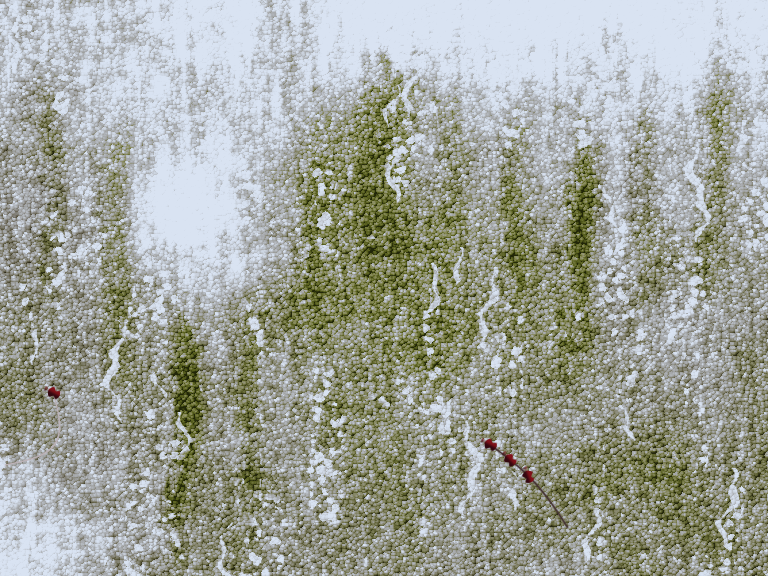
Write a Shadertoy shader that draws this texture.

```glsl
// Weathered plaster wall with algae streaks, flaking paint and two dry twigs.

vec2 hash2(vec2 p) {
    vec3 q = fract(vec3(p.xyx) * vec3(.1031, .1030, .0973));
    q += dot(q, q.yzx + 33.33);
    return fract((q.xx + q.yz) * q.zy);
}

// Cellular noise: offset to the nearest seed, its distance, its random value
vec4 cells(vec2 p) {
    vec2 id = floor(p), f = p - id;
    vec4 best = vec4(0., 0., 9., 0.);
    for (int y = -1; y <= 1; y++)
    for (int x = -1; x <= 1; x++) {
        vec2 n = vec2(x, y), seed = hash2(id + n + 40.);
        vec2 d = n + seed - f;
        float dist = length(d);
        if (dist < best.z) best = vec4(d, dist, fract(seed.x * 7.3 + seed.y * 3.1));
    }
    return best;
}

// Warped, layered sines, roughly -0.7 to 0.7
float layers(vec2 p) {
    float sum = 0., amp = .5;
    for (int i = 0; i < 5; i++) {
        p = mat2(.8, .6, -.6, .8) * p * 1.8 + 1.7;
        p += .8 * sin(p.yx * .9 + float(i));
        sum += amp * sin(p.x) * sin(p.y);
        amp *= .62;
    }
    return sum;
}

float blob(vec2 p, vec2 centre, vec2 size) {
    vec2 d = (p - centre) / size;
    return exp(-dot(d, d));
}

// Algae running down the wall from uneven heights
float streaks(vec2 p, float rough) {
    float sum = 0.;
    for (int i = 0; i < 11; i++) {
        float k = float(i);
        float top = .86 - .42 * exp(-.8 * (k - 2.5) * (k - 2.5)) + .06 * cos(k * 1.26);
        float width = .024 + .035 * exp(-(k - 5.) * (k - 5.));
        float x = p.x - .09 - .115 * k + .008 * sin(p.y * 17. + k * 3.) + .018 * rough;
        float y = p.y + .1 * rough;
        float run = smoothstep(top + .03, top - .1, y) * smoothstep(top - .52, top - .2, y);
        sum += (.7 + .3 * cos(k * 2.1 - 4.)) * run * exp(-x * x / (width * width));
    }
    return min(sum, 1.);
}

// Wandering cracks where the pale coat has flaked
float flakes(vec2 p, float rough, float px) {
    float cover = 0.;
    for (int i = 0; i < 22; i++) {
        float k = float(i);
        vec2 r = hash2(vec2(k, 7.)), at = vec2(r.x * 1.33, fract(k * .618) * .9 + .03);
        float h = (p.y - at.y) / (.03 + .06 * r.y);
        float x = p.x - at.x + .012 * sin(p.y * 38. + k) + .006 * sin(p.y * 110. + k * 2.);
        float width = (.002 + .005 * r.y) * (1. - h * h) + .007 * rough;
        cover = max(cover, smoothstep(px, -px, abs(x) - width) * step(abs(h), 1.));
    }
    return cover;
}

// Curved stem with red leaves near its start
vec3 twig(vec3 col, vec2 p, vec2 a, vec2 b, float bend, vec3 stem, int leaves, float px) {
    vec2 ab = b - a, side = vec2(-ab.y, ab.x) * bend;
    float h = clamp(dot(p - a, ab) / dot(ab, ab), 0., 1.);
    float d = length(p - a - ab * h - side * sin(3.1416 * h));
    col = mix(col, stem, smoothstep(px, -px, d - .0016));
    for (int i = 0; i < leaves; i++) {
        float k = float(i), t = .03 + .21 * k;
        vec2 q = p - a - ab * t - side * sin(3.1416 * t);
        float turn = -.5 - .35 * k;
        q = mat2(cos(turn), -sin(turn), sin(turn), cos(turn)) * q;
        float leaf = length(q * vec2(.6, 1.)) - .0075 + .002 * sin(q.x * 500.);
        vec3 red = mix(vec3(.2, .03, .06), vec3(.5, .07, .1), smoothstep(-.004, .004, q.y));
        col = mix(col, red, smoothstep(px, -px, leaf));
    }
    return col;
}

void mainImage(out vec4 fragColor, in vec2 fragCoord) {
    float px = 1. / iResolution.y;
    vec2 p = fragCoord * px;
    float broad = layers(p * 7.), rough = layers(p * 48.);
    float smear = layers(p * vec2(60., 11.) + 5.);

    // Damp stain: haze below, streaks, and bare pale plaster
    float algae = streaks(p, rough);
    float centre = blob(p, vec2(.7, .42), vec2(.27, .3));
    float corner = blob(p, vec2(1.25, .08), vec2(.3, .22));
    float stain = .1 + .3 * smoothstep(.98, .4, p.y + .2 * broad);
    stain += .2 * broad + .13 * smear + .1 * rough + .12 * centre + .16 * corner;
    stain += .14 * blob(p, vec2(.05, .75), vec2(.1, .3)) + .46 * algae;
    stain -= .34 * blob(p, vec2(.33, .62), vec2(.11, .14));
    stain -= .35 * blob(p, vec2(.02, .04), vec2(.13, .1));
    stain -= .16 * smoothstep(.72, 1., p.y) * smoothstep(.4, .9, p.x);
    stain = clamp(stain, 0., .88);

    // Rough grain, lit from the upper left
    vec4 fine = cells(p * vec2(150., 175.)), clump = cells(p * vec2(62., 70.));
    float grain = (.5 - fine.z) * 1.1 + (fine.w - .5) * .9;
    grain += dot(fine.xy, vec2(.5, -.6)) + .6 * (.45 - clump.z);
    float tone = 1. - stain + mix(.07, .44, smoothstep(0., .6, stain)) * grain;

    // Chips gather in vertical bands over the stain
    float band = smoothstep(.12, .4, layers(p * vec2(16., 5.) + 9.));
    float chip = smoothstep(.06, -.06, clump.z - .5 + .5 * rough) * step(.5, clump.w) * band;
    float bare = max(chip, flakes(p, rough, px));
    tone = mix(tone, .93 + .06 * grain, bare * .9);

    // Tone to colour, greener where algae grows
    float green = clamp(algae * .9 + centre * .65 + corner * .4 + .25 + broad * .4, 0., 1.);
    vec3 dark = mix(vec3(.17, .15, .11), vec3(.13, .15, .03), green);
    vec3 moss = mix(vec3(.37, .35, .28), vec3(.35, .38, .12), green);
    vec3 olive = mix(vec3(.5, .49, .46), vec3(.54, .55, .36), green);
    vec3 col = mix(dark, moss, smoothstep(-.05, .27, tone));
    col = mix(col, olive, smoothstep(.25, .52, tone));
    col = mix(col, vec3(.65, .66, .67), smoothstep(.5, .74, tone));
    col = mix(col, vec3(.85, .89, .95), smoothstep(.72, .97, tone));

    col = twig(col, p, vec2(.09, .325), vec2(.01, .193), .35, vec3(.74, .7, .72), 1, px);
    col = twig(col, p, vec2(.845, .232), vec2(.985, .085), .06, vec3(.27, .2, .2), 3, px);
    fragColor = vec4(col, 1.);
}
```
